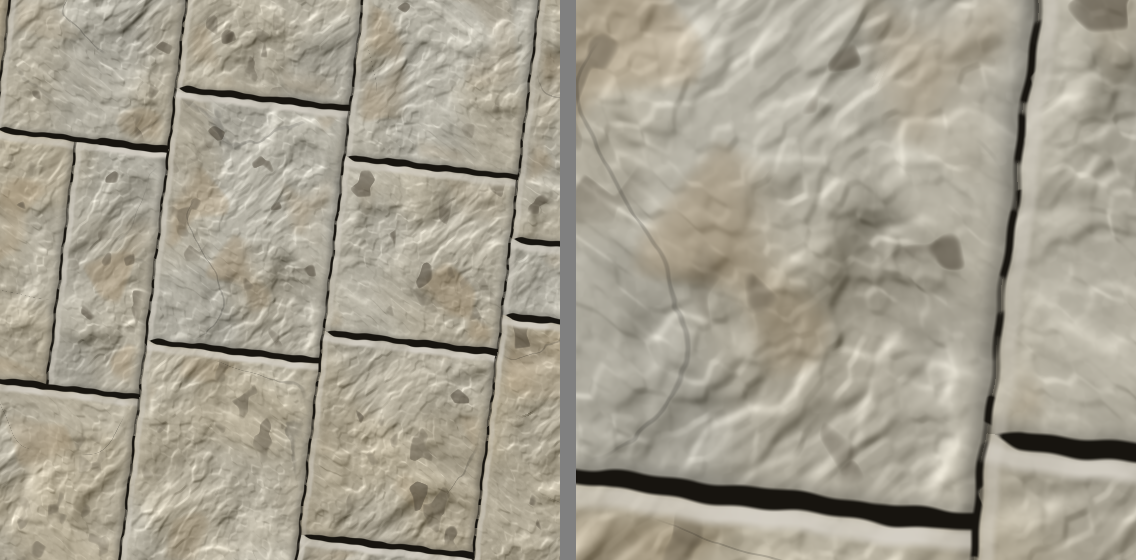
Left, the full canvas; right, a detail of the centre.
Give the GLSL for this texture, as a WebGL 2 fragment shader.

```glsl
#version 300 es
precision highp float;
// Tilted wall of rough limestone blocks in staggered columns with dark open joints.
uniform vec2 u_resolution;
out vec4 fragColor;

const vec3 GREY_STONE = vec3(0.675, 0.662, 0.615);
const vec3 WARM_STONE = vec3(0.685, 0.645, 0.555);
const vec3 STAIN = vec3(0.60, 0.51, 0.38);
const vec3 PIT = vec3(0.30, 0.27, 0.22);
const vec3 RIM = vec3(0.83, 0.81, 0.77);
const vec3 GAP = vec3(0.09, 0.08, 0.06);
const float TILT = 0.119;          // slope of columns and joints
const float FIRST_SEAM = 0.018;
const float COLUMN_WIDTH = 0.315;
const float SPLIT = 0.468;         // where the divided block is cut
const float JOINT_HALF = 0.0054;   // half thickness of level joints
const float SEAM_HALF = 0.0022;    // half thickness of upright seams
const float RELIEF = 2.5;
const vec2 TO_LIGHT = vec2(-0.0022, -0.0034);
// Joint depths in each column, measured downward; 2.0 lies off the canvas.
const vec3 JOINTS[4] = vec3[4](vec3(0.232, 0.680, 2.0), vec3(0.120, 0.577, 2.0),
                               vec3(0.207, 0.524, 0.892), vec3(0.318, 0.456, 2.0));

vec3 hash3(vec2 p) {
    vec3 q = vec3(dot(p, vec2(127.1, 311.7)), dot(p, vec2(269.5, 183.3)), dot(p, vec2(419.2, 371.9)));
    return fract(sin(q) * 43758.55);
}

// Cellular noise with softly blended cell values, 0 to 1.
float cells(vec2 p) {
    vec2 base = floor(p), f = p - base;
    float total = 0.0, weights = 0.0;
    for (int y = -1; y <= 1; y++)
        for (int x = -1; x <= 1; x++) {
            vec2 o = vec2(x, y);
            vec3 h = hash3(base + o);
            vec2 d = o + h.xy - f;
            float w = exp(-7.0 * dot(d, d));
            total += w * h.z;
            weights += w;
        }
    return total / weights;
}

// Layered height of the hewn face.
float hewn(vec2 p) {
    float height = 0.0, amp = 0.5;
    p = p * 11.0 + 0.25 * sin(p.yx * 23.0);
    for (int i = 0; i < 4; i++) {
        height += amp * cells(p);
        p = mat2(1.6, 1.2, -1.2, 1.6) * p + 5.3;
        amp *= 0.52;
    }
    return height;
}

float band(float d, float center, float halfWidth) {
    return 1.0 - smoothstep(0.2 * halfWidth, halfWidth, abs(d - center));
}

void main() {
    vec2 uv = gl_FragCoord.xy / u_resolution;
    vec2 p = vec2(uv.x, 1.0 - uv.y);
    float soft = max(0.0014, 0.8 / u_resolution.y);

    // Tilted wall coordinates with slightly uneven edges
    vec2 wall = vec2(p.x + TILT * p.y, p.y - TILT * p.x);
    wall += 0.0010 * sin(wall.yx * 61.0) + 0.0006 * sin(wall.yx * 173.0 + 2.0);

    // Block layout: signed distances to the nearest joint and seam
    float column = floor((wall.x - FIRST_SEAM) / COLUMN_WIDTH);
    float across = wall.x - FIRST_SEAM - column * COLUMN_WIDTH;
    vec3 joints = JOINTS[clamp(int(column), 0, 3)];
    float joint = 9.0, row = 0.0;
    for (int i = 0; i < 3; i++) {
        float d = wall.y - joints[i];
        if (abs(d) < abs(joint)) joint = d;
        row += step(0.0, d);
    }
    float seam = across < 0.5 * COLUMN_WIDTH ? across : across - COLUMN_WIDTH;
    float block = column * 5.0 + row;
    if (column == 0.0 && row == 1.0) {
        float cut = across - SPLIT * COLUMN_WIDTH;
        if (abs(cut) < abs(seam)) seam = cut;
        block += 0.5 * step(0.0, cut);
    }
    float edge = min(abs(seam), abs(joint));
    float inner = smoothstep(0.006, 0.032, edge);

    // Stone face: tint, relief, stains, pits and hairline cracks
    vec2 s = p + block * vec2(3.7, 1.9);
    vec3 tone = hash3(vec2(block, 4.0));
    float height = hewn(s);
    float light = RELIEF * (hewn(s + TO_LIGHT) - height) * -1.0;
    float broad = cells(s * 7.0 + 3.0);
    vec3 color = mix(GREY_STONE, WARM_STONE, clamp(0.75 * tone.x + 0.8 * (broad - 0.4), 0.0, 1.0));
    color *= 0.985 + 0.05 * tone.y + 0.20 * (height - 0.46);
    color += light * mix(0.4, 1.0, inner) + 0.025 * (cells(s * 190.0) - 0.5);
    color = mix(color, STAIN, 0.38 * smoothstep(0.66, 0.95, cells(s * 13.0 + 8.0)) * inner);
    float hollows = smoothstep(0.78, 0.96, cells(s * vec2(52.0, 40.0))) * smoothstep(0.35, 0.7, broad);
    float holes = smoothstep(0.955, 0.99, cells(s * 38.0 + 20.0));
    color = mix(color, PIT, inner * (0.42 * hollows + 0.55 * holes));
    float crack = band(cells(s * 5.0 + 1.0) + 0.12 * height, 0.58, 0.010);
    color *= 1.0 - 0.16 * crack * inner * smoothstep(0.4, 0.7, cells(s * 9.0));

    // Dressed margins: shaded before a gap, lit after it
    float wear = cells(wall * 24.0), chip = cells(wall * 75.0);
    color *= 1.0 - 0.24 * smoothstep(-0.017, -0.001, seam) * step(seam, 0.0);
    color *= 1.0 - 0.16 * smoothstep(-0.016, -0.004, joint) * step(joint, 0.0);
    color = mix(color, RIM, (0.25 + 0.4 * wear) * band(seam, 0.0075, 0.007));
    color = mix(color, RIM, (0.4 + 0.6 * wear) * band(joint, 0.0115, 0.010));

    // Open gaps: thin broken seams and heavier tapered joints
    float seamGap = 1.0 - smoothstep(SEAM_HALF - soft, SEAM_HALF + soft, abs(seam));
    color = mix(color, GAP, seamGap * (0.48 + 0.52 * smoothstep(0.3, 0.65, chip)));
    float thick = JOINT_HALF * (0.75 + 0.5 * wear) * smoothstep(0.002, 0.022, across);
    float jointGap = 1.0 - smoothstep(thick - soft, thick + soft, abs(joint));
    color = mix(color, GAP, jointGap * smoothstep(0.0, 0.002, thick));

    fragColor = vec4(clamp(color, 0.0, 1.0), 1.0);
}
```
